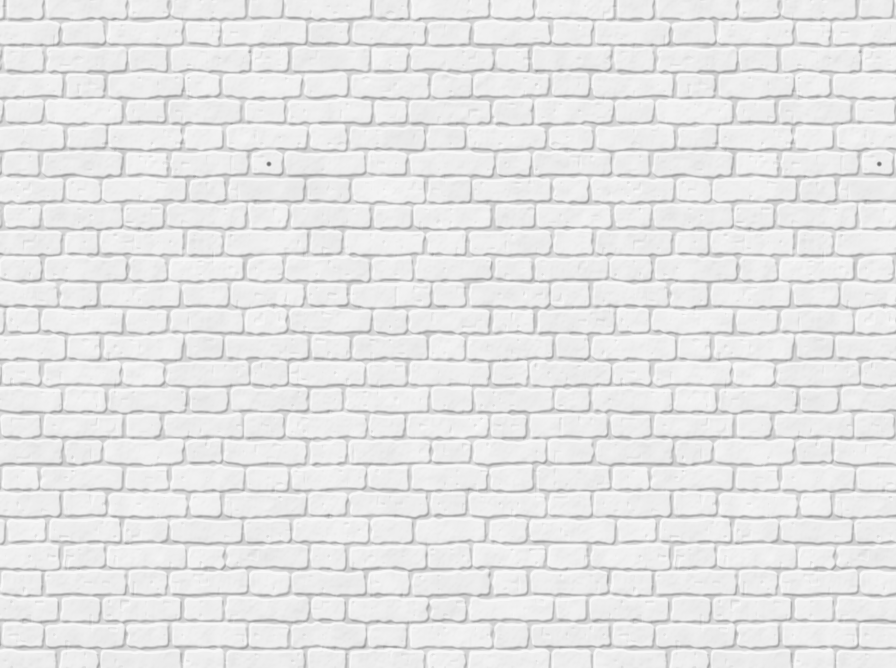
This texture is drawn by a WebGL 2 fragment shader. Its source:

```glsl
#version 300 es
precision highp float;

#define ROWS 25.5          // courses over the canvas height
#define ROW_SHIFT 0.27     // part of a course cut off at the bottom
#define PAIR 4.66          // length of one long and one short brick, in courses
#define PERIOD 5.0         // pairs before the wall repeats sideways
#define SHORT_PART 0.335   // share of the short brick in a pair
#define JITTER 0.07        // wandering of the upright joints, in pairs
#define MORTAR 0.035       // half width of a joint, in courses
#define RAGGED 0.10        // unevenness of the brick edges
#define ROUGH 0.50         // relief of the brick faces
#define LIGHT 0.17         // strength of the raking light
#define PAINT 0.932        // brightness of a flat face
#define CHIP vec2(2.203, 19.51) // dark hole, in pairs and courses

uniform vec2 u_resolution;
out vec4 outColor;

float hash(vec2 p) {
    return fract(sin(dot(p, vec2(127.1, 311.7))) * 43758.5453);
}

// Hash that repeats sideways
float wrapHash(vec2 cell, float period) {
    return hash(vec2(floor(mod(cell.x + 0.5, period)), cell.y));
}

// Value noise over the wall; freq is a whole number of cells per course
float noise(vec2 p, float freq) {
    float period = PERIOD * 5.0 * freq;
    p *= vec2(5.0, 1.0) * freq;
    vec2 i = floor(p), f = fract(p);
    f = f * f * (3.0 - 2.0 * f);
    float low = mix(wrapHash(i, period), wrapHash(i + vec2(1, 0), period), f.x);
    float high = mix(wrapHash(i + vec2(0, 1), period), wrapHash(i + 1.0, period), f.x);
    return mix(low, high, f.y);
}

float jitter(float pair, float row, float salt) {
    return JITTER * (wrapHash(vec2(pair, row + salt), PERIOD) - 0.5);
}

// x: distance inside the brick edge, in courses; y: random value of the brick
vec2 brick(vec2 p) {
    p.y += 0.10 * (noise(p, 1.0) - 0.5);
    float row = floor(p.y);
    float u = p.x - (mod(row, 2.0) > 0.5 ? 0.027 : 0.515);
    float pair = floor(u), f = u - pair;

    // Joints before the short brick, after it, and after the long brick
    float a = jitter(pair, row, 0.0);
    float b = SHORT_PART + jitter(pair, row, 57.0);
    float c = 1.0 + jitter(pair + 1.0, row, 0.0);
    float side = min(abs(f - a), min(abs(f - b), abs(f - c))) * PAIR;
    float level = min(fract(p.y), 1.0 - fract(p.y));

    // Rounded corners
    float radius = 0.22;
    float inside = radius - length(max(radius - vec2(side, level), 0.0));
    float id = 2.0 * pair + step(a, f) + step(b, f) + step(c, f);
    return vec2(inside, wrapHash(vec2(id, row + 91.0), 2.0 * PERIOD));
}

// 1 on the brick, 0 in the joint
float face(vec2 p) {
    float edge = brick(p).x + RAGGED * (noise(p, 4.0) - 0.5);
    return smoothstep(MORTAR - 0.03, MORTAR + 0.09, edge);
}

// Relief of the wall: bricks, rough paint and small pits
float relief(vec2 p) {
    float grain = 0.5 * noise(p, 3.0) + 0.3 * noise(p + 7.0, 6.0) + 0.2 * noise(p + 3.0, 9.0);
    float worn = mix(0.35, 1.0, noise(p + 11.0, 1.0));
    float pits = smoothstep(0.80, 0.95, noise(p + 19.0, 4.0));
    return face(p) + ROUGH * worn * grain - 0.35 * worn * pits;
}

void main() {
    vec2 p = gl_FragCoord.xy / u_resolution.y * ROWS;
    p = vec2(p.x / PAIR, p.y + ROW_SHIFT);

    // Light falls from the upper left
    vec2 toLight = vec2(-0.05 / PAIR, 0.085);
    float lit = relief(p - 0.5 * toLight) - relief(p + 0.5 * toLight);
    float joint = 1.0 - face(p);
    float shade = PAINT + LIGHT * (lit < 0.0 ? 1.3 * lit : 0.6 * lit);
    shade -= joint * mix(0.06, 0.13, noise(p + 5.0, 2.0));

    // Uneven tone of bricks and paint
    shade += 0.016 * (brick(p).y - 0.5) + 0.025 * (noise(p + 29.0, 2.0) - 0.5);

    // Hole in the paint, once in each repeat
    vec2 hole = p - CHIP;
    hole.x = (mod(hole.x + 0.5 * PERIOD, PERIOD) - 0.5 * PERIOD) * PAIR;
    shade -= 0.5 * (1.0 - smoothstep(0.03, 0.13, length(hole)));

    outColor = vec4(vec3(clamp(shade, 0.0, 0.97)), 1.0);
}
```
